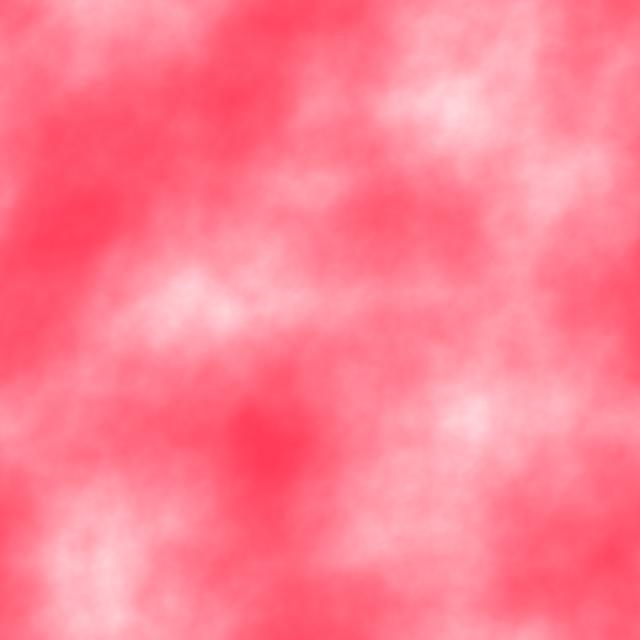
Reproduce this texture procedurally as a WebGL 1 fragment shader.

```glsl
precision highp float;
uniform vec2 u_resolution;

#define BASE_CELLS 3.0
#define OCTAVES 7
#define GAIN 0.5
#define LEAN 0.3
#define BRIGHTNESS 0.355
#define CONTRAST 0.64
#define HIGHLIGHT 0.27
#define SEED 4.0

const vec3 ROSE = vec3(1.0, 0.2, 0.32);
const vec3 WHITE = vec3(1.0);
const vec2 DIAGONAL = vec2(0.7071, 0.7071);

float hash(vec2 p, float seed) {
  vec3 q = fract(vec3(p.xyx + seed * 7.31) * vec3(0.1031, 0.1030, 0.0973));
  q += dot(q, q.yzx + 33.33);
  return fract((q.x + q.y) * q.z);
}

// Unit slope, weakened along the diagonal so clouds stretch that way
vec2 slope(vec2 cell, float period, float seed) {
  float angle = 6.28318 * hash(mod(cell, period), seed);
  vec2 g = vec2(cos(angle), sin(angle));
  return g - LEAN * dot(g, DIAGONAL) * DIAGONAL;
}

// Gradient noise that wraps after a whole number of cells
float wrappedNoise(vec2 p, float period, float seed) {
  vec2 cell = floor(p);
  vec2 f = p - cell;
  vec2 w = f * f * f * (f * (f * 6.0 - 15.0) + 10.0);
  vec2 right = vec2(1.0, 0.0);
  vec2 up = vec2(0.0, 1.0);
  float a = dot(slope(cell, period, seed), f);
  float b = dot(slope(cell + right, period, seed), f - right);
  float c = dot(slope(cell + up, period, seed), f - up);
  float d = dot(slope(cell + 1.0, period, seed), f - 1.0);
  return mix(mix(a, b, w.x), mix(c, d, w.x), w.y);
}

// Octaves are shifted so their grids do not line up
float clouds(vec2 uv) {
  float sum = 0.0;
  float amplitude = 1.0;
  float period = BASE_CELLS;
  for (int i = 0; i < OCTAVES; i++) {
    float octave = float(i);
    vec2 shift = fract(vec2(0.618, 0.382) * (octave + 0.5));
    sum += amplitude * wrappedNoise(uv * period + shift, period, SEED + octave);
    amplitude *= GAIN;
    period *= 2.0;
  }
  return sum;
}

void main() {
  vec2 uv = gl_FragCoord.xy / u_resolution;
  float n = clouds(uv);
  // The squared term keeps the reds dense and lets the pale spots flare
  float paleness = BRIGHTNESS + CONTRAST * n + HIGHLIGHT * n * n;
  gl_FragColor = vec4(mix(ROSE, WHITE, clamp(paleness, 0.0, 1.0)), 1.0);
}
```
